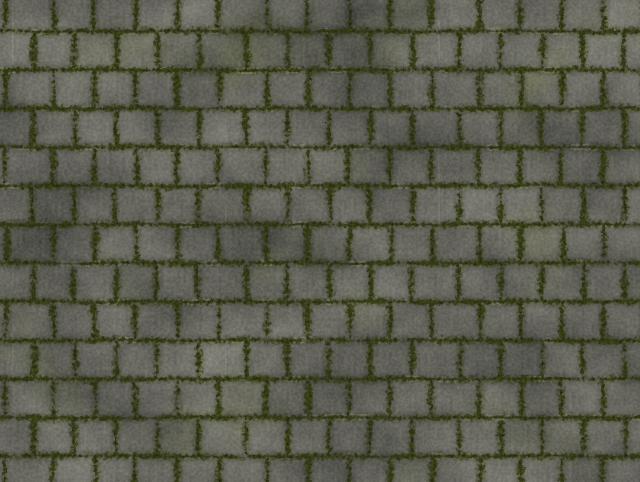
A Shadertoy shader for this texture:

```glsl
float hash(vec2 p) {
    vec3 q = fract(p.xyx * 0.1031);
    q += dot(q, q.yzx + 33.33);
    return fract((q.x + q.y) * q.z);
}

vec2 gradientAt(vec2 cell) {
    float angle = 6.2832 * hash(cell);
    return vec2(cos(angle), sin(angle));
}

// Gradient noise, roughly -1 to 1
float noise(vec2 p) {
    vec2 i = floor(p), f = fract(p);
    vec2 u = f * f * f * (f * (f * 6.0 - 15.0) + 10.0);
    vec2 e = vec2(1.0, 0.0);
    float low = mix(dot(gradientAt(i), f), dot(gradientAt(i + e), f - e), u.x);
    float high = mix(dot(gradientAt(i + e.yx), f - e.yx),
                     dot(gradientAt(i + 1.0), f - 1.0), u.x);
    return 1.4 * mix(low, high, u.y);
}

float fbm(vec2 p) {
    float sum = 0.0, amplitude = 0.6;
    for (int i = 0; i < 4; i++) {
        sum += amplitude * noise(p);
        p = mat2(1.6, 1.2, -1.2, 1.6) * p + 17.3;
        amplitude *= 0.5;
    }
    return sum;
}

void mainImage(out vec4 fragColor, in vec2 fragCoord) {
    vec2 p = fragCoord / iResolution.y;
    float px = 1.0 / iResolution.y;
    vec2 w = p + 0.0022 * vec2(noise(p * 9.0), noise(p * 9.0 + 40.0));

    // Courses, alternately shifted by half a block
    float rowPos = w.y * 12.48 - 0.669;
    float row = floor(rowPos);
    float rise = fract(rowPos);
    float dy = min(rise, 1.0 - rise) / 12.48;

    // Groups of five blocks, the last one wider
    float groupPos = w.x * 2.262 - 0.156 - 0.094 * mod(row, 2.0);
    float along = fract(groupPos);
    float column = min(floor(along / 0.194), 4.0);
    vec2 id = vec2(floor(groupPos) * 5.0 + column, row) + 50.0;
    float left = column * 0.194;
    float right = column < 4.0 ? left + 0.194 : 1.0;
    left += 0.010 * (hash(id) - 0.5);
    right += 0.010 * (hash(id + vec2(1.0, 0.0)) - 0.5);
    float dx = min(abs(along - left), abs(right - along)) / 2.262;
    float edge = min(dx, dy);

    // Stone: broad clouds, block tone, stains and grain
    float cloud = fbm(p * vec2(3.4, 5.0) + 5.0);
    float grain = fbm(p * 150.0);
    float tone = 0.398 + 0.15 * cloud + 0.022 * (hash(id + 9.0) - 0.5);
    tone += 0.04 * fbm(p * 24.0) + 0.07 * grain;
    tone += 0.014 * noise(p * vec2(150.0, 12.0));
    tone *= mix(0.90, 1.02, smoothstep(0.0, 0.020, edge));
    vec3 color = tone * vec3(1.0, 1.0, 0.93);
    float algae = smoothstep(0.0, 0.8, fbm(p * 5.0 + 31.0));
    color *= mix(vec3(1.0), vec3(0.97, 0.99, 0.86), algae);

    // Faint vertical seams
    float seam = abs(fract(p.x * 2.262 - 0.56) - 0.5) / 2.262;
    seam = 1.0 - smoothstep(0.0004, 0.0007 + px, seam);
    color += 0.05 * seam * smoothstep(-0.1, 0.5, noise(p * vec2(2.0, 6.0)));

    // Pale lime along the joints
    float lime = 1.0 - smoothstep(0.0008, 0.0015 + px, abs(dy - 0.004 - 0.003 * grain));
    color += 0.10 * lime * smoothstep(0.0, 0.6, noise(p * 17.0 + 60.0));

    // Ragged moss, growing in patches
    float ragged = fbm(p * 120.0 + 11.0);
    float growthPatch = noise(p * 21.0 + 23.0) + 0.5 * noise(p * 47.0);
    float upright = 0.0036 + 0.0045 * growthPatch + 0.0105 * ragged - dx;
    float level = 0.0034 + 0.0038 * growthPatch + 0.0085 * ragged - dy;
    float growth = max(upright, level);
    float halo = smoothstep(-0.009, 0.003, growth);
    color = mix(color, color * vec3(0.84, 0.86, 0.66), halo);
    float moss = smoothstep(-0.0025 - 0.5 * px, 0.0030 + 0.5 * px, growth);
    float tuft = clamp(0.45 + 0.6 * noise(p * 170.0 + 3.0) + 0.2 * growthPatch, 0.0, 1.0);
    vec3 mossColor = mix(vec3(0.12, 0.14, 0.04), vec3(0.25, 0.28, 0.09), tuft);
    color = mix(color, mossColor, 0.92 * moss);

    fragColor = vec4(clamp(color, 0.0, 1.0), 1.0);
}
```
